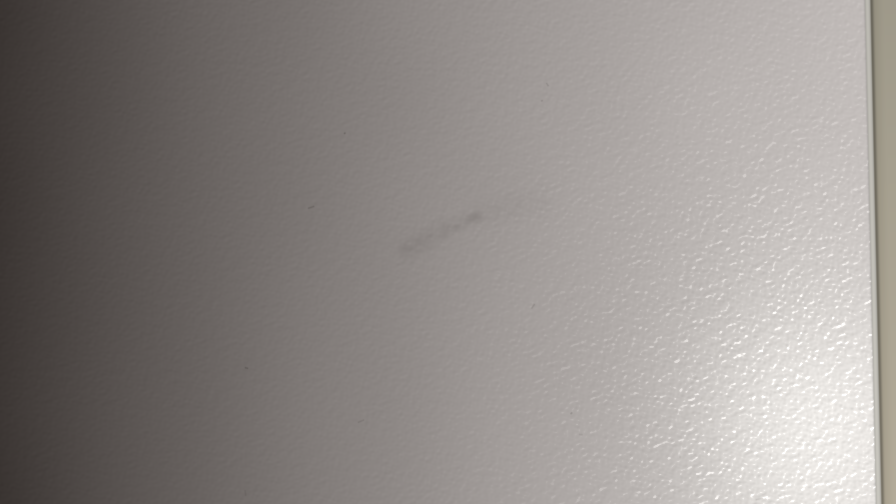
A Shadertoy shader for this texture:

```glsl
float hash(vec2 cell) {
    vec3 q = fract(cell.xyx * vec3(0.1031, 0.1030, 0.0973));
    q += dot(q, q.yzx + 33.33);
    return fract((q.x + q.y) * q.z);
}

float noise(vec2 p) {
    vec2 i = floor(p), f = fract(p);
    f = f * f * (3.0 - 2.0 * f);
    return mix(mix(hash(i), hash(i + vec2(1, 0)), f.x),
               mix(hash(i + vec2(0, 1)), hash(i + vec2(1, 1)), f.x), f.y);
}

// Orange-peel relief of the coated panel
float relief(vec2 p) {
    p = mat2(0.94, -0.34, 0.34, 0.94) * p;
    return 0.6 * noise(p * vec2(115.0, 160.0)) + 0.4 * noise(p * vec2(200.0, 250.0) + 17.0);
}

// Soft stroke between two points
float stroke(vec2 p, vec2 a, vec2 b, float width) {
    vec2 pa = p - a, ba = b - a;
    float d = length(pa - ba * clamp(dot(pa, ba) / dot(ba, ba), 0.0, 1.0));
    return exp(-d * d / (width * width));
}

// Small dark dents and hairs scattered over the panel
float specks(vec2 p) {
    float mask = 0.0;
    for (int i = 0; i < 12; i++) {
        float id = float(i);
        vec2 center = vec2(0.3 + 1.3 * hash(vec2(id, 3.0)), hash(vec2(id, 8.0)));
        float angle = 6.283 * hash(vec2(id, 14.0));
        vec2 reach = 0.006 * hash(vec2(id, 21.0)) * vec2(cos(angle), sin(angle));
        mask += stroke(p, center - reach, center + reach + 0.0005, 0.002)
              * (0.25 + 0.75 * hash(vec2(id, 30.0)));
    }
    return min(mask, 1.0);
}

void mainImage(out vec4 fragColor, in vec2 fragCoord) {
    vec2 p = fragCoord / iResolution.y;
    float pixel = 1.0 / iResolution.y;
    float x = p.x / 1.778;

    // Light falling off towards the left
    float light = 0.232 + 0.86 * x - 0.29 * x * x - 0.06 * x * (p.y - 0.4);
    light += 0.012 * (noise(p * 5.0) - 0.5);

    // Fine embossing from the slope of the relief
    float slope = relief(p + vec2(-0.0018, 0.0024)) - relief(p + vec2(0.0018, -0.0024));
    light += slope * (0.012 + 0.016 * x);

    // Broad glare with glittering facets around it
    vec2 toGlare = (p - vec2(1.61, 0.13)) * vec2(1.15, 0.85);
    float dist2 = dot(toGlare, toGlare);
    float sheen = exp(-dist2 * 8.0);
    light += 0.15 * exp(-dist2 * 14.0) + 0.07 * slope * sheen;
    light += 0.18 * smoothstep(0.17, 0.55, slope) * exp(-dist2 * 5.5);

    // Faint diagonal smudge, broken up by grain
    float smudge = 0.7 * stroke(p, vec2(0.81, 0.505), vec2(0.88, 0.545), 0.018)
                 + stroke(p, vec2(0.91, 0.553), vec2(0.945, 0.57), 0.011)
                 + 0.3 * stroke(p, vec2(0.97, 0.58), vec2(1.07, 0.6), 0.025);
    light -= 0.05 * smudge * (0.3 + 0.9 * noise(p * vec2(60.0, 120.0)));
    light -= 0.09 * specks(p);

    vec3 color = light + vec3(0.0, -0.022, -0.032);
    color.gb += vec2(0.01, 0.004) * sheen;

    // Slanted panel edge: pale lip, shadow gap and beige frame
    float edge = p.x - mix(1.738, 1.716, p.y);
    vec3 lip = vec3(0.79, 0.78, 0.75) - 0.05 * p.y;
    vec3 frame = mix(vec3(0.66, 0.63, 0.56), vec3(0.58, 0.56, 0.50), p.y);
    frame += 0.04 * smoothstep(0.015, 0.04, edge);
    color = mix(color, lip, smoothstep(-pixel, pixel, edge));
    color = mix(color, frame, smoothstep(-pixel, pixel, edge - 0.011));
    color *= 1.0 - 0.1 * exp(-pow(edge / 0.0025, 2.0));
    color *= 1.0 - 0.28 * exp(-pow((edge - 0.013) / 0.004, 2.0));

    fragColor = vec4(clamp(color, 0.0, 1.0), 1.0);
}
```
